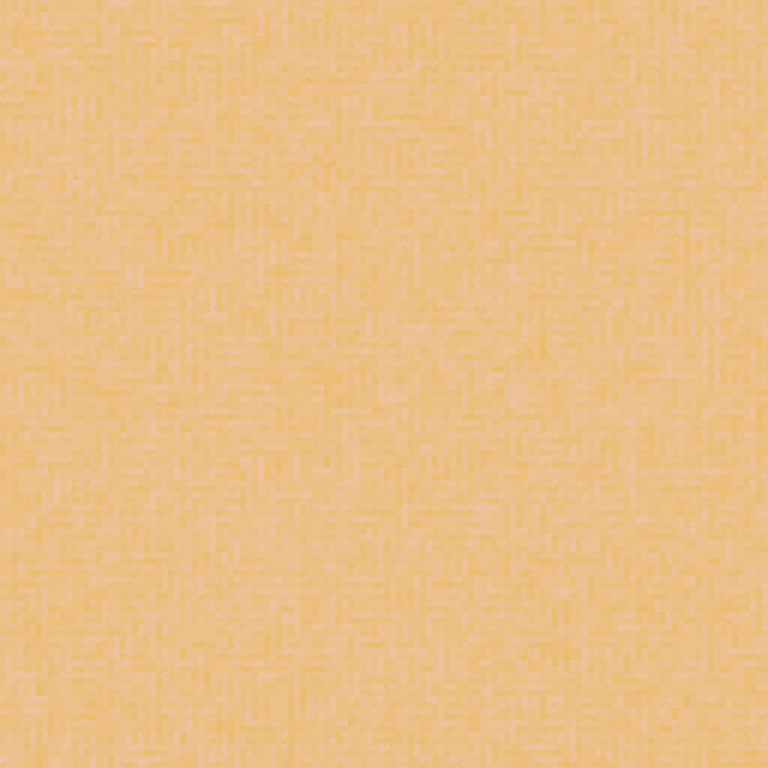
Give the GLSL for this texture, as a three.js fragment shader.

```glsl
// Fine woven straw cloth: short, ragged threads crossing in pale pink and honey.
varying vec2 vUv;

const vec3 HONEY = vec3(0.920, 0.735, 0.425);
const vec3 PINK = vec3(0.930, 0.767, 0.625);
const float THREADS = 128.0;      // threads across the canvas
const float CELL = 2.0;           // small patch, in threads
const float PATCH = 4.0;          // large patch, in threads
const float LOOSE_CELLS = 0.3;    // share of cells that turn on their own
const float STRIPE_TONE = 0.28;   // contrast of neighbouring threads
const float SEGMENT_TONE = 0.46;  // contrast of thread segments
const float PATCH_TONE = 0.28;    // contrast of patches
const float FRAY = 0.17;          // raggedness of thread edges
const float EDGE = 0.13;          // softness of thread edges

float hash(vec2 p) {
  vec3 q = fract(vec3(p.xyx) * 0.1031);
  q += dot(q, q.yzx + 33.33);
  return fract((q.x + q.y) * q.z);
}

// Tone of one thread segment; x runs along the thread.
float threadTone(float x, float id, float turn) {
  float stripe = mod(id, 2.0) - 0.5;
  float start = floor(x / CELL + 0.5 * floor(2.0 * hash(vec2(id, 7.0 + turn))));
  float segment = hash(vec2(start, id) + 41.0 * turn) - 0.5;
  return STRIPE_TONE * stripe + SEGMENT_TONE * segment;
}

// Layered sines that fray the edge between two threads.
float fray(vec2 p) {
  return FRAY * (sin(p.x * 2.7 + p.y * 1.3) + 0.8 * sin(p.x * 8.3 + p.y * 0.7));
}

void main() {
  vec2 p = vUv * THREADS;
  vec2 cell = floor(p / CELL);
  vec2 patchId = floor(p / PATCH);

  // Direction of the threads, by large patch or by small cell
  float loose = step(hash(cell + 19.0), LOOSE_CELLS);
  float pick = mix(hash(patchId + 3.0), hash(cell + 67.0), loose);
  float turn = step(0.5, pick);
  vec2 q = mix(p, p.yx, turn);

  // Neighbouring threads meet along a frayed, smoothed edge
  float across = q.y - 0.5 + fray(q);
  float id = floor(across);
  float blend = smoothstep(0.5 - EDGE, 0.5 + EDGE, across - id);
  float tone = mix(threadTone(q.x, id, turn), threadTone(q.x, id + 1.0, turn), blend);

  // Uneven dye
  tone += PATCH_TONE * (hash(cell + 131.0) - 0.5);
  tone += 0.5 * PATCH_TONE * (hash(patchId + 89.0) - 0.5);

  gl_FragColor = vec4(mix(HONEY, PINK, clamp(0.53 + tone, 0.0, 1.0)), 1.0);
}
```
